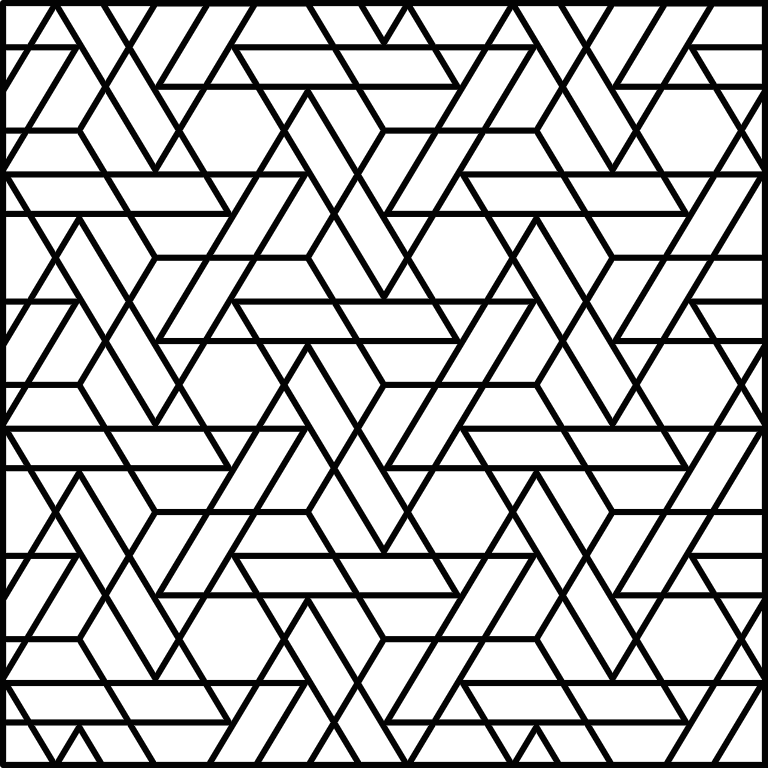
This pattern is drawn by a Shadertoy shader. Its source:

```glsl
// Framed black line lattice: a stretched honeycomb with a large triangle on every vertex.

const vec2  CELL       = vec2(0.5953, 0.3311);  // period of the centred lattice
const vec2  ORIGIN     = vec2(0.0039, 0.0022);  // centre of the first hexagon
const float INSET      = 0.3276;                // triangle inradius / cell height
const float HALF_LINE  = 0.0040;
const vec3  INK        = vec3(0.01);
const vec3  PAPER      = vec3(1.0);

float segmentDistance(vec2 p, vec2 a, vec2 b) {
    vec2 pa = p - a, ba = b - a;
    return length(pa - ba * clamp(dot(pa, ba) / dot(ba, ba), 0.0, 1.0));
}

// Upright triangle outline, mirrored about its vertical axis
float triangleDistance(vec2 p) {
    p.x = abs(p.x);
    vec2 corner = INSET * vec2(CELL.x, -CELL.y);
    vec2 apex = vec2(0.0, 2.0 * INSET * CELL.y);
    vec2 baseMiddle = vec2(0.0, corner.y);
    return min(segmentDistance(p, baseMiddle, corner),
               segmentDistance(p, corner, apex));
}

// Three half edges of the honeycomb meeting at a vertex
float spokeDistance(vec2 p) {
    p.y = abs(p.y);
    return min(segmentDistance(p, vec2(0.0), vec2(-CELL.x / 6.0, 0.0)),
               segmentDistance(p, vec2(0.0), vec2(CELL.x / 12.0, CELL.y / 4.0)));
}

float latticeDistance(vec2 p) {
    float d = 1.0;
    for (int k = 0; k < 2; k++) {                     // both centred sublattices
        for (float turn = -1.0; turn < 2.0; turn += 2.0) { // both vertex orientations
            vec2 q = turn * (p - ORIGIN - 0.5 * float(k) * CELL);
            q.x += CELL.x / 3.0;
            q -= CELL * round(q / CELL);
            d = min(d, spokeDistance(q));
            d = min(d, triangleDistance(q));
            d = min(d, triangleDistance(q + vec2(0.0, CELL.y))); // apex from the cell below
        }
    }
    return d;
}

float frameDistance(vec2 p, vec2 size) {
    vec2 b = abs(p - 0.5 * size) - (0.5 * size - HALF_LINE);
    return abs(length(max(b, 0.0)) + min(max(b.x, b.y), 0.0));
}

void mainImage(out vec4 fragColor, in vec2 fragCoord) {
    float pixel = 1.0 / iResolution.y;
    vec2 p = fragCoord * pixel;
    vec2 size = iResolution.xy * pixel;

    float d = min(latticeDistance(p), frameDistance(p, size));
    float ink = clamp(0.5 + (HALF_LINE - d) / pixel, 0.0, 1.0);
    fragColor = vec4(mix(PAPER, INK, ink), 1.0);
}
```
